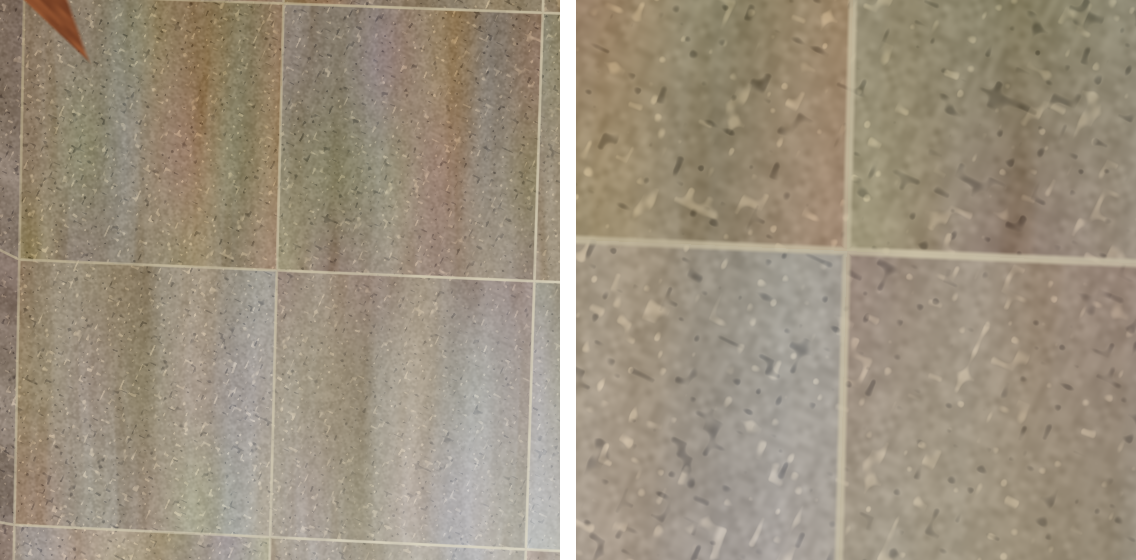
Left, the full canvas; right, a detail of the centre.
Write a three.js fragment shader that draws this texture.

```glsl
// Wood-grained stone wall tiles with thin pale grout, seen slightly askew.
varying vec2 vUv;

float hash(vec2 p) {
  return fract(sin(dot(p, vec2(127.1, 311.7))) * 43758.5453);
}

float noise(vec2 p) {
  vec2 i = floor(p);
  vec2 f = fract(p);
  f = f * f * (3.0 - 2.0 * f);
  return mix(mix(hash(i), hash(i + vec2(1.0, 0.0)), f.x),
             mix(hash(i + vec2(0.0, 1.0)), hash(i + vec2(1.0)), f.x), f.y);
}

// Vertical grain: octaves stretched along y, finer across x
float grain(vec2 p) {
  float sum = 0.0;
  float amp = 0.5;
  for (int i = 0; i < 4; i++) {
    sum += amp * (noise(p) - 0.5);
    p = p * vec2(2.1, 1.35) + vec2(17.3, 9.1);
    amp *= 0.62;
  }
  return sum;
}

void main() {
  float x = vUv.x;
  float down = 1.0 - vUv.y;

  // Skewed tile grid; rows bend upward on the side wall at the left
  vec2 grid;
  grid.x = (x - 0.043 + 0.0185 * down) / (0.4635 - 0.0065 * down);
  grid.y = (down - 0.462 - 0.042 * x) / (0.474 + 0.006 * x);
  float side = 1.0 - smoothstep(-0.006, 0.006, grid.x);
  grid.y -= min(grid.x, 0.0) * (0.72 - 0.64 * down);
  vec2 tile = floor(grid);
  float seed = hash(tile + 3.7);

  // Streaks wander a little and shift from tile to tile
  vec2 p = grid + vec2(seed * 23.0, seed * 11.0);
  p.x += 0.035 * (noise(p * vec2(3.0, 2.2)) - 0.5);
  float streak = grain(p * vec2(5.0, 0.9));
  float vein = smoothstep(0.62, 0.9, noise(p * vec2(17.0, 1.7) + 40.0));
  float warmth = noise(p * vec2(6.5, 0.8) + 71.0) - 0.5;
  float tint = noise(p * vec2(5.0, 2.2) + 113.0) - 0.5;

  // Light grows toward the lower right
  float light = 0.2 + 0.3 * down + 0.4 * x * down;
  light -= 0.13 * (1.0 - smoothstep(0.03, 0.11, x));
  light += 0.62 * streak - 0.12 * vein + 0.06 * (seed - 0.5);
  vec3 color = mix(vec3(0.50, 0.42, 0.31), vec3(0.75, 0.73, 0.70), light);
  color += warmth * vec3(0.06, -0.005, -0.09);
  color += tint * vec3(0.02, -0.035, 0.045);

  // Side wall: cooler, with slanted bands
  float band = noise(vec2(x * 5.0, (down - 0.6 * x) * 17.0));
  vec3 sideColor = mix(vec3(0.44, 0.38, 0.34), vec3(0.62, 0.56, 0.53), band);
  color = mix(color, sideColor, side * 0.75);

  // Fine grit with pale flecks and dark pits
  float roughness = 1.0 - 0.5 * x * down;
  vec2 q = mat2(0.91, 0.42, -0.42, 0.91) * vUv;
  float grit = noise(q * 230.0) + 0.6 * noise(q * 115.0 + 31.0) - 0.8;
  color += grit * 0.085 * roughness;
  float fleck = smoothstep(0.77, 0.96, noise(q * vec2(165.0, 125.0) + 57.0));
  float pit = smoothstep(0.79, 0.97, noise(q * 150.0 + 93.0));
  color += fleck * roughness * vec3(0.14, 0.13, 0.11);
  color -= pit * roughness * vec3(0.15, 0.14, 0.12);

  // Grout: soft, thin, uneven in brightness
  vec2 gap = abs(fract(grid + 0.5) - 0.5) * vec2(0.46, 0.474);
  vec2 joint = 1.0 - smoothstep(vec2(0.0009), vec2(0.0039), gap);
  float wear = 0.5 + 0.25 * x + 0.35 * noise(vUv * 28.0 + 5.0);
  vec3 groutColor = mix(vec3(0.71, 0.65, 0.51), vec3(0.86, 0.84, 0.77),
                        clamp(0.5 * x + 0.6 * down, 0.0, 1.0));
  color = mix(color, groutColor, max(joint.x * 0.9, joint.y) * min(wear, 1.0));

  // Russet wooden corner poking in at the upper left
  float wedge = smoothstep(-0.005, 0.005, (x - 0.043) * 0.95 - down);
  wedge *= 1.0 - smoothstep(-0.006, 0.006, x - 0.12 - 0.35 * down);
  float wood = noise(vec2((x - down) * 90.0, (x + down) * 22.0));
  vec3 woodColor = mix(vec3(0.43, 0.22, 0.12), vec3(0.60, 0.34, 0.19), wood);
  color = mix(color, woodColor, wedge * 0.95);

  gl_FragColor = vec4(clamp(color, 0.0, 1.0), 1.0);
}
```
